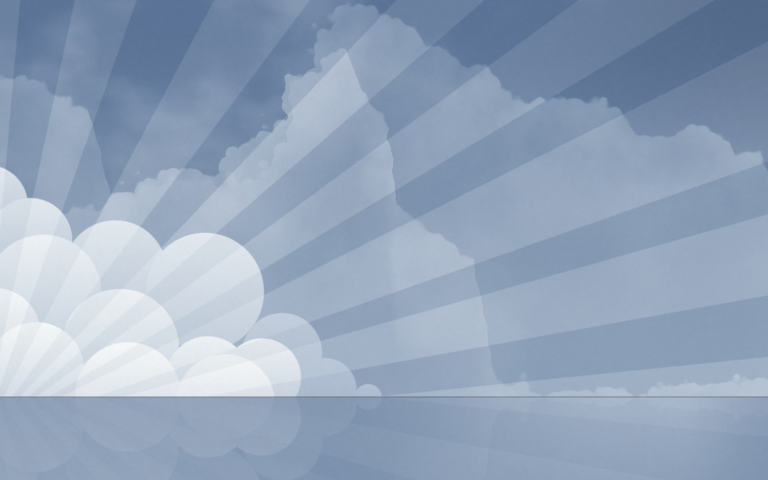
Write a WebGL 2 fragment shader that draws this background.

```glsl
#version 300 es
precision highp float;
// Pale round clouds and fanned sunrays before a hazy cumulus sky, mirrored in still water.
uniform vec2 u_resolution;
out vec4 fragColor;

// Lengths are in canvas heights, angles in degrees
const float HORIZON = 0.173;
const vec2 RAY_ORIGIN = vec2(-0.0375, 0.09);
const float RAY_LIGHT = 0.09;
const float RAY_SHADE = 0.15;
const float REFLECTION = 0.27;
const vec3 SKY_TOP = vec3(0.36, 0.455, 0.59);
const vec3 SKY_LOW = vec3(0.56, 0.635, 0.73);
const vec3 CLOUD_BACK = vec3(0.64, 0.705, 0.785);
const vec3 CLOUD_FRONT = vec3(0.71, 0.765, 0.825);
const vec3 PUFF_SHADE = vec3(0.62, 0.69, 0.78);
const vec3 PUFF_WHITE = vec3(0.96, 0.97, 0.97);
const vec3 RAY_DARK = vec3(0.33, 0.43, 0.57);
const vec3 WATER = vec3(0.46, 0.545, 0.66);
const vec3 WATER_GLOW = vec3(0.68, 0.735, 0.805);

const float RAY_EDGES[14] = float[](5.8, 10.2, 15.8, 19.3, 26.7, 30.8, 36.2,
  41.0, 46.5, 53.1, 62.0, 70.5, 78.0, 85.0);

// Cumulus skylines, left to right
const vec2 BACK_LINE[16] = vec2[](vec2(0.0, 0.84), vec2(0.10, 0.81), vec2(0.19, 0.76),
  vec2(0.23, 0.60), vec2(0.55, 0.63), vec2(0.66, 0.91), vec2(0.73, 0.985), vec2(0.82, 0.97),
  vec2(0.91, 0.90), vec2(1.02, 0.85), vec2(1.09, 0.80), vec2(1.17, 0.815),
  vec2(1.29, 0.77), vec2(1.33, 0.73), vec2(1.44, 0.75), vec2(1.60, 0.66));
const vec2 FRONT_LINE[16] = vec2[](vec2(0.0, 0.50), vec2(0.20, 0.57), vec2(0.27, 0.61),
  vec2(0.40, 0.645), vec2(0.45, 0.63), vec2(0.52, 0.70), vec2(0.59, 0.77), vec2(0.61, 0.83),
  vec2(0.68, 0.88), vec2(0.73, 0.88), vec2(0.76, 0.80), vec2(0.81, 0.74),
  vec2(0.83, 0.57), vec2(0.90, 0.515), vec2(0.99, 0.46), vec2(1.04, 0.20));

// Round clouds as (centre, radius): back row, middle row, front row
const int BACK_END = 7;
const int MIDDLE_END = 11;
const vec3 PUFFS[15] = vec3[](vec3(-0.025, 0.573, 0.083), vec3(0.063, 0.5, 0.0875),
  vec3(0.24, 0.433, 0.108), vec3(0.427, 0.392, 0.123), vec3(0.588, 0.265, 0.083),
  vec3(0.677, 0.188, 0.066), vec3(0.767, 0.171, 0.029), vec3(0.09, 0.39, 0.121),
  vec3(0.25, 0.275, 0.123), vec3(0.433, 0.212, 0.0875), vec3(0.546, 0.214, 0.081),
  vec3(-0.01, 0.306, 0.094), vec3(0.075, 0.229, 0.1), vec3(0.267, 0.177, 0.11),
  vec3(0.469, 0.158, 0.104));

vec2 hash2(vec2 p) {
  vec3 q = fract(p.xyx * vec3(0.1031, 0.1030, 0.0973));
  q += dot(q, q.yzx + 33.33);
  return fract((q.xx + q.yz) * q.zy);
}

float noise(vec2 p) {
  vec2 i = floor(p), f = fract(p);
  f = f * f * (3.0 - 2.0 * f);
  return mix(mix(hash2(i).x, hash2(i + vec2(1, 0)).x, f.x),
             mix(hash2(i + vec2(0, 1)).x, hash2(i + vec2(1, 1)).x, f.x), f.y);
}

float fbm(vec2 p) {
  float sum = 0.0, amp = 0.5;
  for (int i = 0; i < 5; i++) {
    sum += amp * noise(p);
    p = mat2(1.6, 1.2, -1.2, 1.6) * p + 7.3;
    amp *= 0.5;
  }
  return sum;
}

// Rounded lumps: high at cell centres
float billow(vec2 p) {
  float nearest = 1.0;
  for (int k = 0; k < 9; k++) {
    vec2 cell = floor(p) + vec2(k % 3 - 1, k / 3 - 1);
    nearest = min(nearest, distance(p, cell + hash2(cell)));
  }
  return 0.5 - nearest;
}

float skyline(vec2 line[16], float x) {
  float y = line[0].y;
  for (int i = 1; i < 16; i++)
    y = mix(y, line[i].y, clamp((x - line[i - 1].x) / (line[i].x - line[i - 1].x), 0.0, 1.0));
  return y;
}

vec3 scene(vec2 p, float pixel) {
  // Sky, darkest in the upper right
  float haze = fbm(p * vec2(3.0, 4.5));
  vec3 col = mix(SKY_LOW, SKY_TOP, smoothstep(0.25, 1.0, p.y + 0.12 * (0.5 - haze)));
  col *= 1.0 - 0.1 * smoothstep(1.0, 1.6, p.x) * smoothstep(0.6, 1.0, p.y);
  col = mix(col, CLOUD_BACK, 0.4 * smoothstep(0.5, 0.75, haze));

  // Cumulus banks: crisp upper rims that dissolve downwards
  float lumps = 0.045 * billow(p * 15.0) + 0.022 * billow(p * 37.0) + 0.05 * (haze - 0.5);
  vec2 warped = p + vec2(0.4 * lumps, 0.0);
  float back = skyline(BACK_LINE, warped.x) - p.y + lumps;
  float front = skyline(FRONT_LINE, warped.x) - p.y + lumps;
  float texture1 = 0.7 + 0.6 * (fbm(p * 9.0) - 0.5) + 3.0 * lumps;
  col = mix(col, CLOUD_BACK, smoothstep(0.0, 0.012, back) * mix(0.8, 0.35, smoothstep(0.0, 0.5, back)) * texture1);
  col = mix(col, CLOUD_FRONT, smoothstep(0.0, 0.01, front) * mix(0.85, 0.25, smoothstep(0.0, 0.42, front)) * texture1);

  // Round clouds, painted from back to front
  float covered = 0.0;
  for (int i = 0; i < 15; i++) {
    vec3 puff = PUFFS[i];
    float bright = i < BACK_END ? mix(0.78, 0.3, smoothstep(0.42, 0.66, puff.x)) : i < MIDDLE_END ? 0.9 : 1.0;
    float height = clamp(0.5 + 0.5 * (p.y - puff.y) / puff.z, 0.0, 1.0);
    float mask = smoothstep(pixel, -pixel, distance(p, puff.xy) - puff.z);
    col = mix(col, mix(PUFF_SHADE, PUFF_WHITE, bright * mix(0.5, 1.0, height)), mask);
    covered = max(covered, mask);
  }

  // Alternating light and shaded rays
  vec2 ray = p - RAY_ORIGIN;
  float angle = degrees(atan(ray.y, ray.x)), soft = degrees(pixel / length(ray)), lit = 1.0;
  for (int i = 0; i < 14; i++)
    lit = mix(lit, 1.0 - lit, smoothstep(-soft, soft, angle - RAY_EDGES[i]));
  col = mix(col, RAY_DARK, RAY_SHADE * (1.0 - lit) * (1.0 - 0.6 * covered));
  return mix(col, vec3(1.0), RAY_LIGHT * lit * (1.0 - 0.7 * covered));
}

void main() {
  float pixel = 1.0 / u_resolution.y;
  vec2 p = gl_FragCoord.xy * pixel;
  float above = p.y - HORIZON;
  vec3 col = scene(vec2(p.x, HORIZON + abs(above)), pixel);

  // Water with a soft glow at the right
  float glow = smoothstep(0.65, 1.3, p.x) * (1.0 - 0.75 * smoothstep(1.4, 1.62, p.x));
  vec3 water = mix(WATER, WATER_GLOW, glow * (0.45 + 0.4 * p.y / HORIZON));
  col = mix(mix(water, col, REFLECTION), col, smoothstep(-pixel, pixel, above));
  col *= 1.0 - 0.2 * smoothstep(0.003, 0.0, abs(above));

  // Fine grain
  col += 0.012 * (noise(p * 240.0) - 0.5);
  fragColor = vec4(col, 1.0);
}
```
